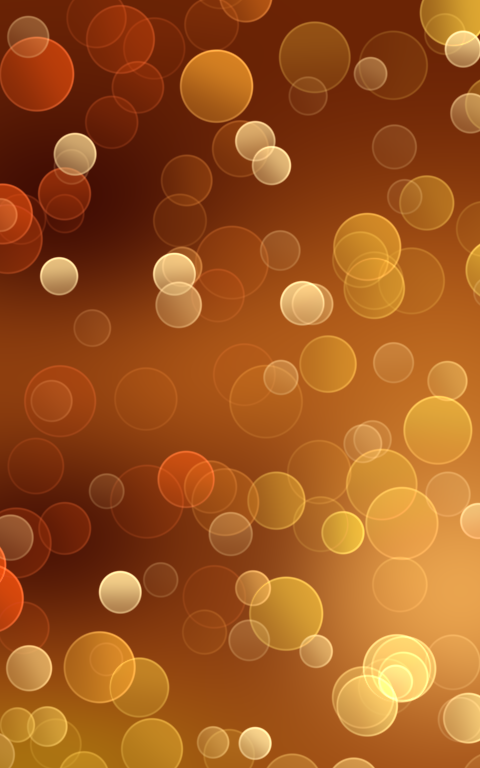
A WebGL 2 fragment shader for this background:

```glsl
#version 300 es
precision highp float;
// Warm bokeh: translucent amber, gold and cream discs over a soft glowing backdrop.

#define DISC_COUNT 124
#define LARGE_SHARE 0.58
#define LARGE_RADIUS vec2(0.052, 0.078)
#define SMALL_RADIUS vec2(0.032, 0.049)
#define OPACITY vec2(0.10, 0.95)
#define SCATTER 0.24
#define RIM_WIDTH 0.006
#define RIM_GLOW 0.13
#define SEED 17u

uniform vec2 u_resolution;
out vec4 fragColor;

const vec3 EMBER = vec3(0.87, 0.29, 0.05);
const vec3 AMBER = vec3(0.86, 0.48, 0.12);
const vec3 GOLD  = vec3(0.93, 0.73, 0.22);
const vec3 CREAM = vec3(0.98, 0.84, 0.56);

// Integer hash giving three values in 0..1
vec3 hash3(uvec3 v) {
    v = v * 1664525u + 1013904223u;
    v.x += v.y * v.z; v.y += v.z * v.x; v.z += v.x * v.y;
    v ^= v >> 16u;
    v.x += v.y * v.z; v.y += v.z * v.x; v.z += v.x * v.y;
    return vec3(v >> 8u) / 16777216.0;
}

// Soft elliptical blob of light or shade
float blob(vec2 uv, vec2 center, vec2 size) {
    vec2 q = (uv - center) / size;
    return exp(-dot(q, q));
}

vec3 backdrop(vec2 uv) {
    vec3 brown = vec3(0.42, 0.14, 0.02);
    vec3 shadow = vec3(0.24, 0.04, 0.01);
    vec3 color = mix(vec3(0.60, 0.27, 0.06), brown, smoothstep(0.55, 0.95, uv.y));
    color = mix(color, vec3(0.70, 0.35, 0.09), blob(uv, vec2(0.48, 0.53), vec2(0.30, 0.14)));
    color = mix(color, vec3(0.74, 0.41, 0.12), blob(uv, vec2(0.92, 0.48), vec2(0.35, 0.20)));
    color = mix(color, shadow, 0.95 * blob(uv, vec2(0.12, 0.74), vec2(0.36, 0.15)));
    color = mix(color, shadow, 0.85 * blob(uv, vec2(0.08, 0.30), vec2(0.36, 0.13)));
    color = mix(color, brown, 0.85 * blob(uv, vec2(0.56, 0.26), vec2(0.18, 0.15)));
    color = mix(color, vec3(0.93, 0.66, 0.32), 0.95 * blob(uv, vec2(0.96, 0.23), vec2(0.34, 0.18)));
    return mix(color, vec3(0.66, 0.44, 0.06), blob(uv, vec2(0.08, 0.0), vec2(0.38, 0.10)));
}

// Disc colour follows its place: embers at left, gold at right and along the base
vec3 discTint(vec2 uv, float isSmall, vec2 rnd) {
    float warmth = smoothstep(0.12, 0.92, uv.x + 0.3 * (rnd.x - 0.5));
    warmth = max(warmth, smoothstep(0.20, 0.08, uv.y));
    vec3 tint = mix(EMBER, AMBER, smoothstep(0.0, 0.5, warmth));
    tint = mix(tint, GOLD, smoothstep(0.4, 0.9, warmth));
    float pale = 0.75 * smoothstep(0.35, 0.85, uv.x - uv.y);
    pale = max(pale, isSmall * smoothstep(0.05, 0.45, rnd.y));
    return mix(tint, CREAM, pale);
}

void main() {
    float aspect = u_resolution.y / u_resolution.x;
    float pixel = 1.0 / u_resolution.x;
    vec2 p = gl_FragCoord.xy * pixel;
    vec3 color = backdrop(gl_FragCoord.xy / u_resolution);

    // Large discs first, small ones on top
    for (int i = 0; i < DISC_COUNT; i++) {
        vec3 place = hash3(uvec3(uint(i), SEED, 1u));
        vec3 look = hash3(uvec3(uint(i), SEED, 2u));
        float isSmall = step(LARGE_SHARE, float(i) / float(DISC_COUNT));

        // Even sequence loosened by jitter, so discs gather in loose groups
        vec2 uv = fract(float(i) * vec2(0.75488, 0.56984) + SCATTER * place.xy);
        uv = uv * 1.1 - 0.05;
        vec2 range = mix(LARGE_RADIUS, SMALL_RADIUS, isSmall);
        float radius = mix(range.x, range.y, place.z);

        vec2 offset = p - uv * vec2(1.0, aspect);
        float dist = length(offset) - radius;
        if (dist > pixel) continue;

        float inside = smoothstep(pixel, -pixel, dist);
        float rim = smoothstep(-RIM_WIDTH, -0.3 * RIM_WIDTH, dist);

        // Light falls off across each disc, mostly from the upper right
        float angle = 0.9 + 1.8 * (look.x - 0.5);
        float light = 0.5 + 0.5 * dot(offset, vec2(cos(angle), sin(angle))) / radius;
        float strength = mix(OPACITY.x, OPACITY.y, pow(look.y, 1.6));
        float alpha = strength * mix(0.62, 1.0, smoothstep(0.0, 0.8, light));

        vec3 tint = discTint(uv, isSmall, look.zx) * mix(0.86, 1.04, light);
        tint = max(tint, color + 0.15 * tint) + RIM_GLOW * rim;
        alpha = min(alpha + RIM_GLOW * rim, 1.0);
        color = mix(color, tint, alpha * inside);
    }
    fragColor = vec4(clamp(color, 0.0, 1.0), 1.0);
}
```
